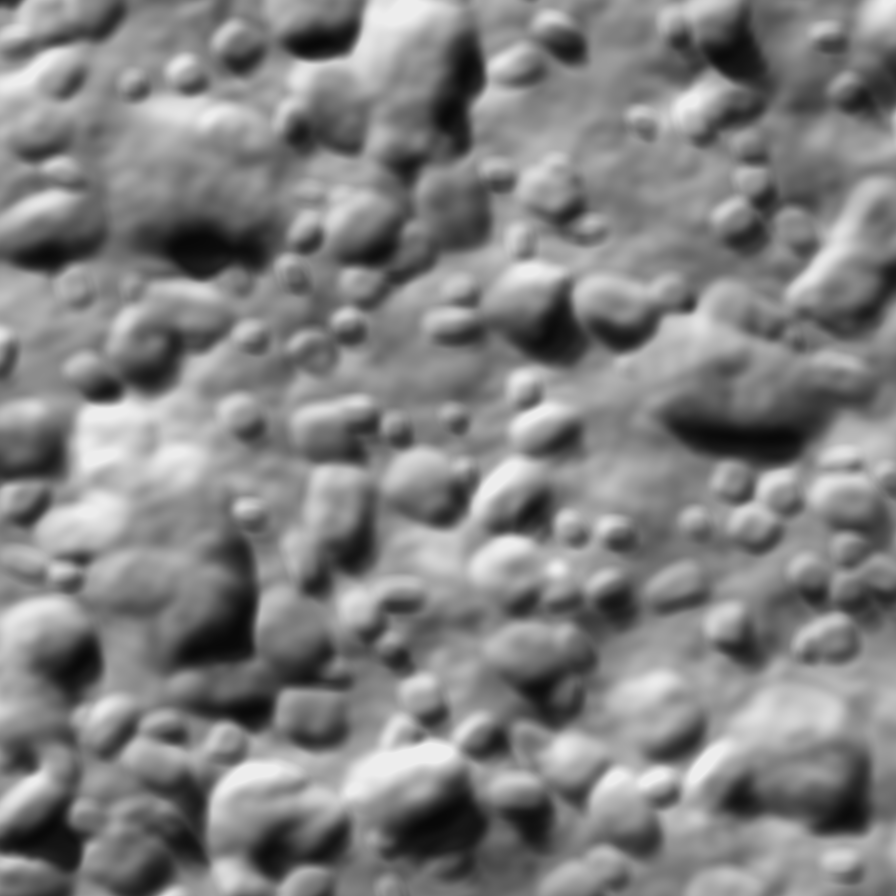
A WebGL 2 fragment shader for this texture:

```glsl
#version 300 es
precision highp float;

uniform vec2 u_resolution;
out vec4 fragColor;

#define SUN_AZIMUTH vec2(-0.55, 0.835)
#define SUN_TANGENT 0.35      // tangent of the sun's elevation
#define SOFTNESS 0.0068       // spacing of the slope filter
#define GROUND_FREQ 7.0
#define GROUND_HEIGHT 0.034
#define ROCK_HEIGHT 0.36      // height relative to radius
#define RELIEF_CONTRAST 1.3
#define SHADOW_REACH 0.06
#define SHADOW_BLEND 400.0    // sharpness of the soft maximum
#define SHADOW_LEVEL 0.2
#define DUST_CONTRAST 0.55

float hash(vec2 p) {
    vec3 q = fract(p.xyx * vec3(0.1031, 0.1030, 0.0973));
    q += dot(q, q.yzx + 33.33);
    return fract((q.x + q.y) * q.z);
}

float noise(vec2 p) {
    vec2 cell = floor(p), f = fract(p);
    f = f * f * f * (f * (f * 6.0 - 15.0) + 10.0);
    return mix(mix(hash(cell), hash(cell + vec2(1, 0)), f.x),
               mix(hash(cell + vec2(0, 1)), hash(cell + 1.0), f.x), f.y);
}

// Rough soil: each octave is rotated to hide the lattice
float ground(vec2 p) {
    const mat2 turn = mat2(0.8, 0.6, -0.6, 0.8);
    float sum = 0.0, amp = GROUND_HEIGHT;
    p *= GROUND_FREQ;
    for (int i = 0; i < 4; i++) {
        sum += amp * noise(p);
        p = turn * p * 2.03 + 17.3;
        amp *= 0.43;
    }
    return sum;
}

// Scattered rocks that merge smoothly, one candidate per cell
float rocks(vec2 p, float density, float coverage, float seed) {
    p = p * density + seed;
    float wobble = 1.0 + 0.4 * (noise(p * 1.7) - 0.5);
    vec2 home = floor(p);
    float sum = 0.0;
    for (int y = -1; y <= 1; y++)
    for (int x = -1; x <= 1; x++) {
        vec2 cell = home + vec2(x, y);
        if (hash(cell + 71.7) > coverage) continue;
        vec2 center = cell + 0.1 + 0.8 * vec2(hash(cell + 5.1), hash(cell + 23.9));
        float radius = mix(0.28, 0.54, hash(cell + 47.3));
        float angle = 6.2832 * hash(cell + 91.2);
        float stretch = mix(1.0, 1.3, hash(cell + 113.4));
        vec2 axis = vec2(cos(angle), sin(angle));
        vec2 d = p - center;
        d = abs(vec2(dot(d, axis) / stretch, dot(d, vec2(-axis.y, axis.x)) * stretch));
        d = pow(d * wobble / radius + 1e-4, vec2(2.4));
        float dome = smoothstep(0.0, 1.0, 1.0 - pow(d.x + d.y, 0.85));
        dome *= radius * ROCK_HEIGHT;
        sum += dome * dome;
    }
    return sqrt(sum) / density;
}

float height(vec2 p) {
    p.x *= 0.9;
    vec3 layers = vec3(rocks(p, 5.0, 0.42, 3.7),
                       rocks(p, 9.5, 0.6, 31.4),
                       rocks(p, 18.0, 0.45, 68.2));
    return ground(p) + length(layers);
}

// Soft maximum of the terrain's rise above the ray towards the sun
float occlusion(vec2 p, float base) {
    float sum = 0.0;
    for (int i = 1; i <= 4; i++) {
        float t = SHADOW_REACH * pow(float(i) / 4.0, 1.2);
        float rise = height(p + SUN_AZIMUTH * t) - base - t * SUN_TANGENT;
        sum += exp(SHADOW_BLEND * rise);
    }
    return log(sum) / SHADOW_BLEND;
}

void main() {
    vec2 p = gl_FragCoord.xy / u_resolution.y;

    // Smoothed slope and mean height from the eight neighbours
    vec2 slope = vec2(0.0);
    float base = 0.0;
    for (int y = -1; y <= 1; y++)
    for (int x = -1; x <= 1; x++) {
        if (x == 0 && y == 0) continue;
        vec2 side = vec2(x, y);
        float weight = 3.0 - dot(side, side);
        float h = height(p + side * SOFTNESS);
        slope += side * weight * h;
        base += weight * h / 12.0;
    }
    slope /= 8.0 * SOFTNESS;

    // Relief: bright towards the sun, dark away from it
    float facing = -dot(slope, SUN_AZIMUTH);
    float tone = 0.53 + 0.42 * tanh(RELIEF_CONTRAST * facing);

    // Cast shadow with a wide border
    float shade = smoothstep(-0.003, 0.012, occlusion(p, base));
    tone *= mix(1.0, SHADOW_LEVEL, shade);

    // Patches of lighter and darker dust
    float dust = 0.6 * noise(p * 8.0 + 9.0) + 0.4 * noise(p * 18.0 + 41.0);
    tone *= 1.0 + DUST_CONTRAST * (dust - 0.5);

    fragColor = vec4(vec3(clamp(tone, 0.02, 0.93)), 1.0);
}
```
